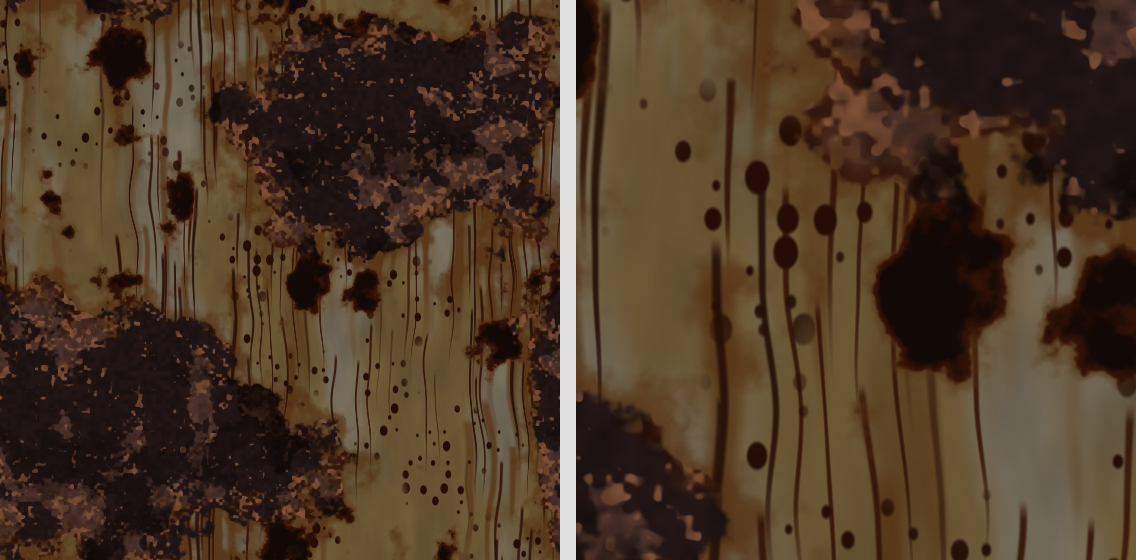
Left: the whole. Right: its middle third, enlarged.
Give the GLSL for this texture, as a three.js fragment shader.

```glsl
// Tileable weathered paint: cream panels, rust masses, dark blisters and long rusty drips.
#define CREAM vec3(0.44, 0.41, 0.34)
#define OCHRE vec3(0.41, 0.33, 0.20)
#define STAIN vec3(0.34, 0.20, 0.08)
#define BURNT vec3(0.20, 0.07, 0.02)
#define CRUST vec3(0.28, 0.18, 0.15)
#define DARK vec3(0.12, 0.075, 0.075)
#define FLECK vec3(0.47, 0.30, 0.20)
#define SOOT vec3(0.05, 0.025, 0.02)
#define RUST_LEVEL 0.08
#define RAGGEDNESS 2.3
#define BLISTER_SHARE 0.40
#define DRIP_STRENGTH 0.9

varying vec2 vUv;

float hash(vec2 p) {
  vec3 q = fract(p.xyx * 0.1031);
  q += dot(q, q.yzx + 33.33);
  return fract((q.x + q.y) * q.z);
}

// Value noise that wraps after a whole number of cells.
float noise(vec2 p, vec2 cells, float seed) {
  vec2 q = p * cells, i = floor(q), f = q - i;
  f = f * f * (3.0 - 2.0 * f);
  vec2 a = mod(i, cells) + seed, b = mod(i + 1.0, cells) + seed;
  return mix(mix(hash(a), hash(vec2(b.x, a.y)), f.x),
             mix(hash(vec2(a.x, b.y)), hash(b), f.x), f.y);
}

float fbm(vec2 p, vec2 cells, float seed) {
  float sum = 0.0, amp = 0.516;
  for (int i = 0; i < 5; i++) {
    sum += amp * noise(p, cells, seed);
    cells *= 2.0;
    amp *= 0.5;
    seed += 19.0;
  }
  return sum;
}

// Broad placement of the rust masses; positive inside.
float massField(vec2 p) {
  float tau = 6.2831853;
  return 0.45 * cos(tau * (p.x - p.y)) - 0.55 * cos(tau * (p.x + p.y)) - RUST_LEVEL;
}

// Scattered round spots; signed depth in cell units.
float spots(vec2 p, float n, float share, float seed) {
  vec2 cell = floor(p * n), f = p * n - cell;
  float depth = -1.0;
  for (int y = -1; y <= 1; y++) {
    for (int x = -1; x <= 1; x++) {
      vec2 o = vec2(float(x), float(y));
      vec2 id = mod(cell + o, n) + seed;
      float size = hash(id + 31.0);
      vec2 centre = o + 0.2 + 0.6 * vec2(hash(id + 7.0), hash(id + 13.0));
      float d = length((f - centre) * vec2(1.15, 0.85));
      float r = mix(0.12, 0.38, size * size);
      if (hash(id) < share) depth = max(depth, r - d);
    }
  }
  return depth;
}

// Tapering vertical runs, gathered in clusters.
float drips(vec2 p, vec2 grid, float width, float seed) {
  vec2 cell = floor(p * grid), f = p * grid - cell;
  float ink = 0.0;
  for (int y = 0; y <= 1; y++) {
    for (int x = -1; x <= 1; x++) {
      vec2 o = vec2(float(x), float(y));
      vec2 id = mod(cell + o, grid);
      float h = hash(id + seed), k = hash(id + seed + 17.0);
      vec2 head = o + vec2(0.2 + 0.6 * k, hash(id + seed + 41.0));
      float t = clamp((head.y - f.y) / mix(0.3, 1.0, h), 0.0, 1.0);
      float w = width * mix(1.0, 0.4, t) * (0.6 + 0.8 * k);
      float run = 1.0 - smoothstep(w * 0.2, w, abs(f.x - head.x));
      run *= smoothstep(0.0, 0.05, t) * (1.0 - smoothstep(0.6, 1.0, t));
      float cluster = noise((id + 0.5) / grid, vec2(9.0, 2.0), 5.0);
      ink = max(ink, run * smoothstep(0.38, 0.65, cluster + 0.3 * (h - 0.5)));
    }
  }
  return ink;
}

void main() {
  vec2 uv = vUv;
  float rough = fbm(uv, vec2(24.0), 3.0) - 0.5;
  float mass = massField(uv) + RAGGEDNESS * (fbm(uv, vec2(5.0), 11.0) - 0.5) + 0.7 * rough;
  float grain = noise(uv, vec2(170.0), 23.0);
  float sway = 0.02 * noise(uv, vec2(8.0, 6.0), 29.0) + 0.01 * noise(uv, vec2(24.0, 14.0), 37.0);
  vec2 wavy = uv + vec2(sway - 0.015, 0.0);

  // Paint with a streaky ochre wash.
  float wash = smoothstep(0.38, 0.60, fbm(wavy, vec2(10.0, 3.0), 43.0));
  vec3 paint = mix(CREAM, OCHRE, wash);
  paint *= 0.86 + 0.28 * fbm(wavy, vec2(30.0, 12.0), 47.0);

  // Halo round the rust and seepage below it.
  float column = noise(wavy, vec2(84.0, 3.0), 53.0);
  float seep = 0.0;
  for (int k = 1; k <= 5; k++) {
    vec2 above = wavy + vec2(0.0, float(k) * (0.008 + 0.026 * column));
    float origin = max(massField(above) - 0.1, spots(above, 7.0, BLISTER_SHARE, 61.0) * 2.0);
    seep += 0.2 * smoothstep(-0.1, 0.2, origin);
  }
  float halo = smoothstep(-0.38, 0.0, mass + 0.6 * rough);
  paint = mix(paint, STAIN, clamp(0.75 * halo + seep * smoothstep(0.3, 0.8, column), 0.0, 0.9));

  // Broad soft runs, then thin dark ones.
  paint = mix(paint, STAIN, 0.75 * drips(wavy, vec2(28.0, 2.0), 0.38, 67.0));
  paint = mix(paint, BURNT, DRIP_STRENGTH * drips(wavy, vec2(46.0, 3.0), 0.17, 71.0));
  float heavy = drips(wavy, vec2(30.0, 2.0), 0.13, 79.0);
  paint = mix(paint, mix(BURNT, SOOT, 0.4), DRIP_STRENGTH * heavy);

  // Blisters with brown rims, and fine specks.
  float blister = spots(uv, 7.0, BLISTER_SHARE, 61.0) + 1.1 * rough;
  paint = mix(paint, STAIN, 0.6 * smoothstep(-0.14, 0.02, blister));
  paint = mix(paint, BURNT, smoothstep(-0.02, 0.06, blister));
  paint = mix(paint, SOOT, 0.85 * smoothstep(0.05, 0.18, blister));
  float speck = smoothstep(-0.04, 0.08, spots(uv, 42.0, 0.4, 83.0));
  paint = mix(paint, BURNT * 0.7, speck * smoothstep(0.4, 0.65, noise(uv, vec2(9.0), 89.0)));

  // Rust: dark body, mauve crust, orange rim, pale flecks and black pits.
  float deep = smoothstep(0.0, 0.7, mass);
  float lumps = fbm(uv, vec2(17.0), 97.0) + 0.10 * (grain - 0.5);
  vec3 rust = mix(DARK, CRUST, smoothstep(0.0, 0.07, lumps - 0.50 - 0.09 * deep));
  float rim = (1.0 - smoothstep(0.05, 0.35, mass)) * smoothstep(0.38, 0.55, lumps);
  rust = mix(rust, mix(BURNT, STAIN, smoothstep(0.35, 0.65, grain)), 0.8 * rim);
  float chips = 0.6 * noise(uv, vec2(76.0), 101.0) + 0.4 * grain;
  rust = mix(rust, FLECK, 0.85 * smoothstep(0.60, 0.74, chips + 0.5 * (lumps - 0.5) - 0.08 * deep));
  float pits = fbm(uv, vec2(11.0), 107.0);
  rust = mix(rust, SOOT, 0.85 * smoothstep(0.57, 0.64, pits) * (1.0 - 0.6 * deep));
  rust *= 0.82 + 0.36 * noise(uv, vec2(120.0), 113.0);

  gl_FragColor = vec4(mix(paint, rust, smoothstep(-0.03, 0.05, mass)), 1.0);
}
```
